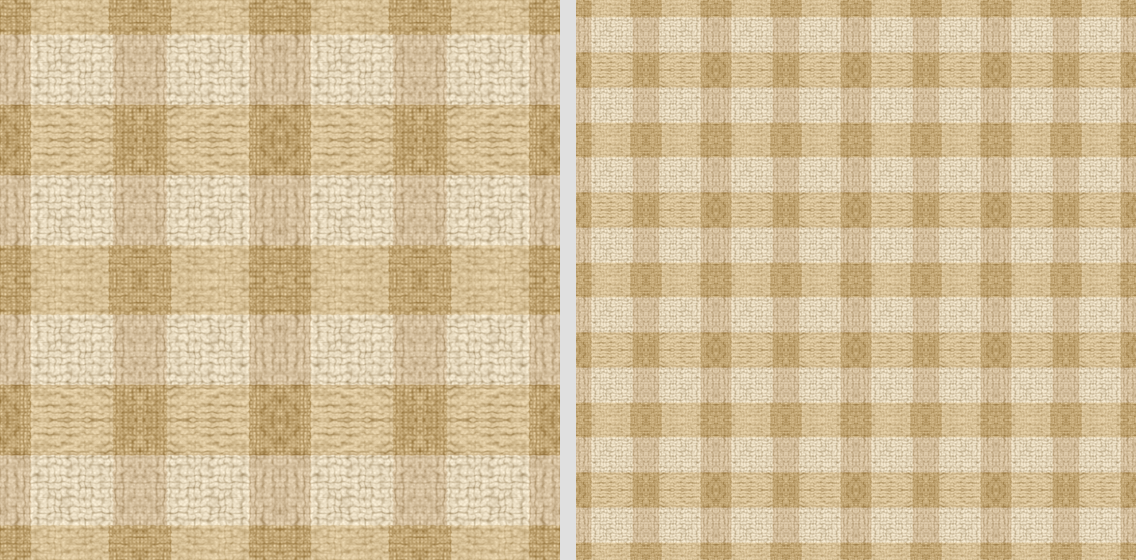
Left: one tile. Right: repeated 2 by 2.
This pattern is drawn by a three.js fragment shader. Its source:

```glsl
varying vec2 vUv;

vec2 hash2(vec2 p) {
  vec3 q = fract(vec3(p.xyx) * vec3(0.1031, 0.1030, 0.0973));
  q += dot(q, q.yzx + 33.33);
  return fract((q.xx + q.yz) * q.zy);
}

// Cellular noise: distance to the nearest scattered point
float cells(vec2 p) {
  vec2 cell = floor(p);
  float nearest = 2.0;
  for (int j = -1; j <= 1; j++) {
    for (int i = -1; i <= 1; i++) {
      vec2 corner = cell + vec2(float(i), float(j));
      nearest = min(nearest, distance(p, corner + hash2(corner)));
    }
  }
  return nearest;
}

// 1 in the bands around both fold lines, 0 between them
float band(float x, float inner, float outer) {
  return 1.0 - smoothstep(inner - 0.003, inner + 0.003, x)
             + smoothstep(outer - 0.003, outer + 0.003, x);
}

float line(float x, float center, float width) {
  return 1.0 - smoothstep(0.3 * width, width, abs(x - center));
}

void main() {
  // Two mirrored repeats each way; folding keeps every edge seamless
  vec2 p = vUv * 2.0;
  vec2 m = abs(p - floor(p + 0.5));

  // Plaid bands, the odd rows having slightly wider squares
  float plainRow = 1.0 - smoothstep(0.120, 0.128, m.y);
  float ragged = 0.0015 * sin(m.y * 210.0) + 0.001 * sin(m.y * 383.0 + 1.0);
  float warp = band(m.x + ragged, 0.110, mix(0.404, 0.389, plainRow));
  float weft = band(m.y + 0.0015 * sin(m.x * 190.0), 0.124, 0.374);
  float dark = warp * weft;
  float light = (1.0 - warp) * (1.0 - weft);

  vec3 color = mix(
    mix(vec3(0.870, 0.812, 0.700), vec3(0.812, 0.725, 0.590), warp),
    mix(vec3(0.828, 0.737, 0.570), vec3(0.735, 0.622, 0.423), warp), weft);

  // Uneven thread spacing and drift
  vec2 wobble = 0.22 * sin(m * 61.0 + vec2(0.4, 2.1))
              + 0.13 * sin(m.yx * vec2(97.0, 83.0) + m * 40.0)
              + 0.08 * sin(m.yx * vec2(211.0, 187.0));
  vec2 thread = 0.5 + 0.5 * cos(6.28318 * (m * 36.0 + wobble));

  // Fibre streaks: x runs along the warp, y along the weft
  vec2 streak = vec2(cells(m * vec2(80.0, 16.0)), cells(m * vec2(16.0, 80.0) + 37.0));
  vec2 groove = pow(thread, vec2(3.0)) * (0.4 + 1.3 * streak);

  // Coarse open weave, stronger along the weft in the striped rows
  float stripedRow = smoothstep(0.370, 0.378, m.y);
  vec2 depth = vec2(0.095, 0.115) * light
             + vec2(0.090, 0.050) * warp * (1.0 - weft)
             + mix(vec2(0.050, 0.065), vec2(0.025, 0.125), stripedRow) * weft * (1.0 - warp)
             + mix(vec2(0.035, 0.050), vec2(0.070, 0.025), stripedRow) * dark;
  float shade = dot(depth, 0.31 - groove);

  // Fine tight weave, mostly in the dark squares
  vec2 fine = cos(6.28318 * (m * 72.0 + 0.6 * wobble));
  shade -= (0.008 + 0.022 * dark) * (fine.x + fine.y);
  shade += (0.012 + 0.018 * dark) * fine.x * fine.y;

  // Slubs, speckle and slow fading
  shade += 0.060 * (0.48 - streak.x) * (0.4 + warp);
  shade += 0.060 * (0.48 - streak.y) * (0.4 + weft);
  shade += 0.100 * (0.46 - cells(m * vec2(70.0, 85.0) + 11.0));
  shade += 0.010 * sin(m.x * 29.0 + 2.0 * sin(m.y * 23.0));
  color += shade * vec3(0.92, 1.03, 1.18);

  // Pale selvedge threads beside the bands
  float pale = line(m.x, 0.112, 0.006) * (1.0 - 0.6 * weft)
             + 0.5 * line(m.y, 0.127, 0.005) * (1.0 - warp)
             + 0.4 * line(m.x, 0.398, 0.005) * (1.0 - weft);
  color += pale * vec3(0.050, 0.055, 0.060) * (0.5 + streak.x);

  // Brown shadow thread along the striped rows
  color -= 0.05 * line(m.y, 0.378, 0.004) * vec3(0.9, 1.1, 1.2) * (0.5 + streak.y);

  gl_FragColor = vec4(clamp(color, 0.0, 1.0), 1.0);
}
```
